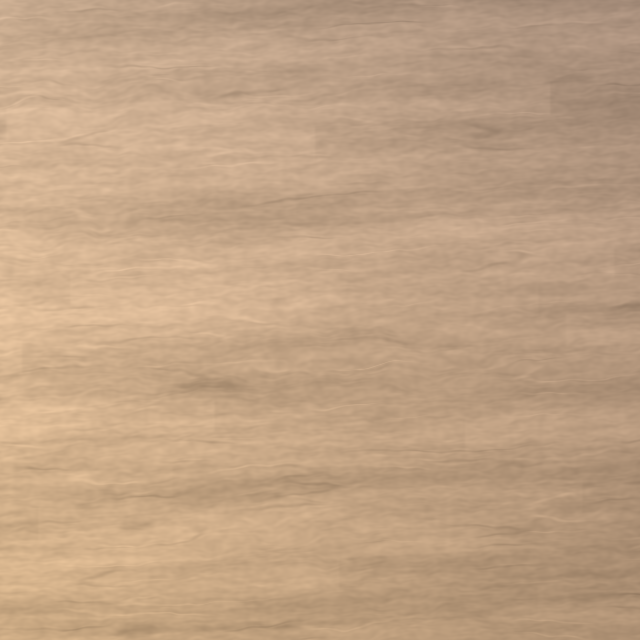
Reproduce this texture procedurally as a three.js fragment shader.

```glsl
// Pale oak plank floor with soft, slightly tilted grain, lit from the left.
varying vec2 vUv;

const float GRAIN_SLOPE = 0.05;
const float STRIP_HEIGHT = 0.052;
const float PLANK_LENGTH = 0.85;
const vec3 LIT_OAK = vec3(0.838, 0.708, 0.570);
const vec3 SHADED_OAK = vec3(0.684, 0.574, 0.478);
const vec3 GRAIN_TINT = vec3(0.96, 1.0, 1.06);

float hash(vec2 p) {
  vec3 q = fract(p.xyx * vec3(0.1031, 0.1030, 0.0973));
  q += dot(q, q.yzx + 33.33);
  return fract((q.x + q.y) * q.z);
}

vec2 gradient(vec2 cell) {
  float angle = 6.2832 * hash(cell);
  return vec2(cos(angle), sin(angle));
}

// Gradient noise, roughly -0.7 to 0.7
float noise(vec2 p) {
  vec2 i = floor(p);
  vec2 f = p - i;
  vec2 u = f * f * f * (f * (f * 6.0 - 15.0) + 10.0);
  vec2 e = vec2(1.0, 0.0);
  float low = mix(dot(gradient(i), f),
                  dot(gradient(i + e.xy), f - e.xy), u.x);
  float high = mix(dot(gradient(i + e.yx), f - e.yx),
                   dot(gradient(i + e.xx), f - e.xx), u.x);
  return mix(low, high, u.y);
}

// Noise drawn out along the grain
float streak(vec2 p, vec2 frequency, float seed) {
  return noise(p * frequency + seed * vec2(17.3, 31.7));
}

// Tone of one strip, stepping softly at its butt joints
float stripTone(float x, float row) {
  float along = x / PLANK_LENGTH + 5.0 * hash(vec2(row, 3.0));
  float plank = floor(along);
  float joint = smoothstep(0.993, 1.0, along - plank);
  return mix(hash(vec2(plank, row)), hash(vec2(plank + 1.0, row)), joint) - 0.5;
}

float plankTone(vec2 p) {
  float across = p.y / STRIP_HEIGHT + 40.0;
  float row = floor(across);
  float seam = smoothstep(0.9, 1.0, across - row);
  return mix(stripTone(p.x, row), stripTone(p.x, row + 1.0), seam);
}

// Bends the grain, more strongly inside scattered figured patches
vec2 warpGrain(vec2 p) {
  float figure = smoothstep(0.05, 0.45, streak(p, vec2(2.2, 7.0), 1.0));
  float sway = 0.010 * streak(p, vec2(2.5, 6.0), 2.0);
  float ripple = (0.004 + 0.014 * figure) * streak(p, vec2(11.0, 26.0), 3.0);
  float jitter = 0.004 * streak(p, vec2(34.0, 60.0), 14.0);
  return p + vec2(0.0, sway + ripple + jitter);
}

// Thin broken lines along the zero crossings of a streak
float threads(vec2 p, vec2 frequency, float seed) {
  float line = 1.0 - smoothstep(0.0, 0.09, abs(streak(p, frequency, seed)));
  return line * smoothstep(0.0, 0.4, streak(p, vec2(6.0, 24.0), seed + 1.0));
}

float grainTone(vec2 p) {
  float tone = 0.088 * streak(p, vec2(1.2, 13.0), 4.0);
  tone += 0.076 * streak(p, vec2(2.8, 32.0), 5.0);
  tone += 0.055 * streak(p, vec2(8.0, 72.0), 6.0);
  tone += 0.055 * streak(p, vec2(26.0, 125.0), 7.0);
  tone += 0.040 * streak(p, vec2(60.0, 190.0), 15.0);
  tone -= 0.070 * threads(p, vec2(3.4, 32.0), 8.0);
  tone += 0.055 * threads(p, vec2(4.2, 36.0), 10.0);
  // Small dark knots and smudges
  tone -= 0.07 * smoothstep(0.38, 0.62, streak(p, vec2(9.0, 30.0), 12.0));
  return tone;
}

// Light falling off to the right and toward the top and bottom
vec3 litOak(vec2 uv) {
  vec3 oak = mix(LIT_OAK, SHADED_OAK, uv.x);
  float height = uv.y * 2.0 - 0.9;
  oak *= 1.02 - 0.075 * height * height;
  return oak * mix(vec3(1.01, 1.0, 0.96), vec3(0.99, 1.0, 1.04), uv.y);
}

void main() {
  vec2 board = vec2(vUv.x, vUv.y - GRAIN_SLOPE * vUv.x);
  float tone = grainTone(warpGrain(board)) + 0.06 * plankTone(board);
  // Faint mottling with little direction
  tone += 0.020 * noise(vUv * 55.0) + 0.022 * noise(vUv * vec2(95.0, 130.0));
  gl_FragColor = vec4(litOak(vUv) * (1.0 + tone * GRAIN_TINT), 1.0);
}
```
